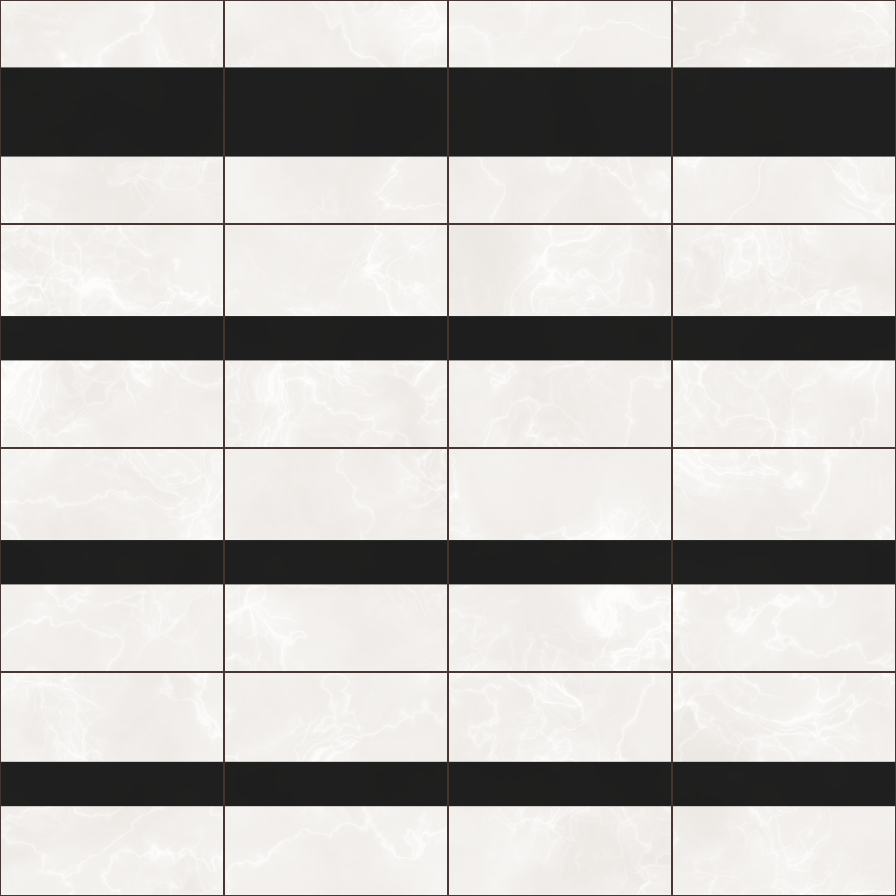
Reproduce this texture procedurally as a WebGL 2 fragment shader.

```glsl
#version 300 es
precision highp float;

uniform vec2 u_resolution;
out vec4 outColor;

#define TILES 4.0
#define GROUT_HALF 0.0011
#define BAND_HALF 0.099
#define WIDE_BAND_HALF 0.199
#define CLOUD_SCALE 2.6
#define CRACK_SCALE 4.5
#define VEIN_STRENGTH 0.75
#define STONE_WARM vec3(0.922, 0.906, 0.890)
#define STONE_LIGHT vec3(0.992, 0.990, 0.985)
#define BAND_COLOR vec3(0.122, 0.121, 0.120)
#define GROUT_COLOR vec3(0.260, 0.205, 0.185)

vec2 hash22(vec2 p) {
    vec3 q = fract(p.xyx * vec3(0.1031, 0.1030, 0.0973));
    q += dot(q, q.yzx + 33.33);
    return fract((q.xx + q.yz) * q.zy);
}

float valueNoise(vec2 p) {
    vec2 i = floor(p), f = fract(p);
    f = f * f * (3.0 - 2.0 * f);
    float low = mix(hash22(i).x, hash22(i + vec2(1, 0)).x, f.x);
    float high = mix(hash22(i + vec2(0, 1)).x, hash22(i + vec2(1, 1)).x, f.x);
    return mix(low, high, f.y);
}

float fbm(vec2 p) {
    float sum = 0.0, amplitude = 0.5;
    for (int i = 0; i < 5; i++) {
        sum += amplitude * valueNoise(p);
        p = mat2(1.6, 1.2, -1.2, 1.6) * p + 7.3;
        amplitude *= 0.5;
    }
    return sum / 0.97;
}

// Gap between the two nearest cell points: zero along cracks
float crackDistance(vec2 p) {
    vec2 i = floor(p), f = fract(p);
    float nearest = 8.0, second = 8.0;
    for (int y = -1; y <= 1; y++)
    for (int x = -1; x <= 1; x++) {
        vec2 g = vec2(x, y);
        float d = length(g + hash22(i + g) - f);
        second = min(second, max(nearest, d));
        nearest = min(nearest, d);
    }
    return second - nearest;
}

// Thin bright line where noise crosses its middle value
float ridge(vec2 p, float width) {
    return exp(-abs(fbm(p) - 0.5) / width);
}

vec3 marble(vec2 p, float tone) {
    vec2 warp = vec2(fbm(p * 3.0 + 11.0), fbm(p * 3.0 + 29.0)) - 0.5;
    vec2 w = p + 0.45 * warp;
    float cloud = fbm(w * CLOUD_SCALE);
    float veinMask = smoothstep(0.38, 0.68, fbm(p * 2.2 + 47.0));

    float cracks = exp(-crackDistance(w * CRACK_SCALE) / 0.035);
    float fineCracks = exp(-crackDistance(w * CRACK_SCALE * 2.3 + 5.0) / 0.07);
    float veins = 0.65 * ridge(w * vec2(1.5, 2.1) + 17.0, 0.009)
                + 0.55 * cracks * veinMask
                + 0.40 * fineCracks * veinMask * veinMask;

    float grain = valueNoise(p * 55.0) - 0.5;
    float light = 0.30 + 0.75 * (cloud - 0.45) + tone
                + 0.25 * veinMask * smoothstep(0.4, 0.7, fbm(w * 6.0 + 3.0))
                + VEIN_STRENGTH * veins + 0.05 * grain;
    return mix(STONE_WARM, STONE_LIGHT, clamp(light, 0.0, 1.0));
}

void main() {
    vec2 uv = gl_FragCoord.xy / u_resolution;
    float pixel = 1.0 / min(u_resolution.x, u_resolution.y);
    vec2 cell = floor(uv * TILES);
    vec2 local = fract(uv * TILES);

    // Each tile is cut from its own part of the stone
    vec2 seed = hash22(cell + 3.7);
    vec3 color = marble(local + seed * 60.0, 0.12 * (seed.x - 0.5));

    // Dark band, wider in the top row and slightly lower in the middle rows
    bool topRow = cell.y > TILES - 1.5;
    float bandHalf = topRow ? WIDE_BAND_HALF : BAND_HALF;
    float bandCenter = (topRow || cell.y < 0.5) ? 0.5 : 0.49;
    float bandGap = (bandHalf - abs(local.y - bandCenter)) / TILES;
    float band = clamp(bandGap / pixel + 0.5, 0.0, 1.0);
    vec3 darkStone = BAND_COLOR + 0.012 * (fbm(uv * 14.0) - 0.5);
    color = mix(color, darkStone, band);

    // Thin grout on every tile border
    vec2 edge = min(local, 1.0 - local) / TILES;
    float groutGap = GROUT_HALF - min(edge.x, edge.y);
    float grout = clamp(groutGap / pixel + 0.5, 0.0, 1.0);
    color = mix(color, GROUT_COLOR, grout);

    outColor = vec4(color, 1.0);
}
```
